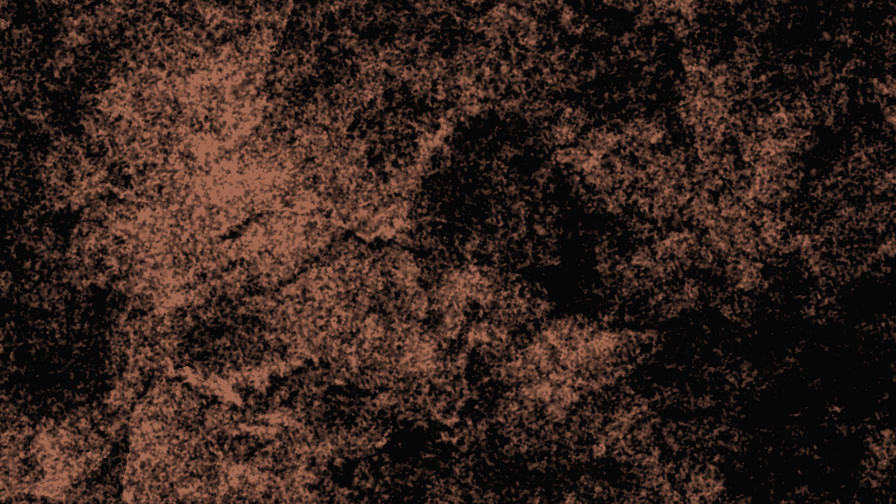
Reproduce this texture procedurally as a WebGL 2 fragment shader.

```glsl
#version 300 es
precision highp float;
// Draws a dark, cracked rock face dusted with copper-coloured grain.

uniform vec2 u_resolution;
out vec4 fragColor;

const vec3 SHADOW = vec3(0.028, 0.022, 0.024);
const vec3 COPPER = vec3(0.62, 0.395, 0.308);
const vec2 LIGHT_DIR = vec2(-0.6, 0.8);

float hash(vec2 p) {
  vec3 q = fract(p.xyx * 0.1031);
  q += dot(q, q.yzx + 33.33);
  return fract((q.x + q.y) * q.z);
}

vec2 hash2(vec2 p) {
  return vec2(hash(p), hash(p + 71.7));
}

// Coordinates along and across a direction given by its angle
vec2 turn(vec2 p, float angle) {
  float c = cos(angle), s = sin(angle);
  return vec2(c * p.x + s * p.y, c * p.y - s * p.x);
}

// Value noise from -1 to 1
float noise(vec2 p) {
  vec2 cell = floor(p), f = fract(p);
  f = f * f * (3.0 - 2.0 * f);
  float low = mix(hash(cell), hash(cell + vec2(1, 0)), f.x);
  float high = mix(hash(cell + vec2(0, 1)), hash(cell + vec2(1, 1)), f.x);
  return 2.0 * mix(low, high, f.y) - 1.0;
}

float fbm(vec2 p) {
  float sum = 0.0, amp = 1.0;
  for (int i = 0; i < 5; i++) {
    sum += amp * noise(p);
    p = turn(p, 0.65) * 2.03 + 17.3;
    amp *= 0.5;
  }
  return sum;
}

// Broken rock plates: x is the gap to the nearest edge, y a tilted plane
vec2 plates(vec2 p) {
  vec2 cell = floor(p);
  float nearest = 9.0, second = 9.0, tilt = 0.0;
  for (int j = -1; j <= 1; j++) {
    for (int i = -1; i <= 1; i++) {
      vec2 id = cell + vec2(i, j);
      vec2 offset = p - id - hash2(id);
      float d = length(offset);
      if (d < nearest) {
        second = nearest;
        nearest = d;
        float angle = 6.283 * hash(id + 9.1);
        tilt = dot(offset, vec2(cos(angle), sin(angle)));
      } else {
        second = min(second, d);
      }
    }
  }
  return vec2(second - nearest, tilt);
}

float plateShade(vec2 p, float breakup) {
  vec2 plate = plates(p);
  return 0.8 * plate.y - 1.5 * breakup * exp(-14.0 * plate.x);
}

// Soft elliptical mass of light or shade
float mass(vec2 p, vec2 center, vec2 radius, float angle) {
  vec2 q = turn(p - center, angle) / radius;
  return exp(-dot(q, q));
}

// Thin winding line along the zero level of a noise field
float crease(vec2 p, float width) {
  float level = fbm(p) / width;
  return exp(-level * level);
}

// Rounded boulder with a lit rim above and a dark gap below
float boulder(vec2 p, vec2 center, vec2 radius) {
  vec2 q = (p - center) / radius;
  float d = length(q) - 1.0;
  float rim = exp(-(d - 0.07) * (d - 0.07) / 0.004);
  float facing = dot(q, LIGHT_DIR) / (length(q) + 0.01);
  return 1.1 * rim * facing - 0.65 * smoothstep(0.08, -0.08, d);
}

float grain(vec2 p) {
  return 1.15 * noise(turn(p, 0.4) * 210.0)
       + 0.9 * noise(turn(p, 1.1) * 115.0)
       + 0.5 * noise(turn(p, 0.8) * 52.0);
}

void main() {
  vec2 p = gl_FragCoord.xy / u_resolution.y;
  vec2 bend = vec2(fbm(p * 4.0 + 3.7), fbm(p * 4.0 + 28.4));
  vec2 w = p + 0.06 * bend;

  // Large lit and shaded areas
  float tone = 0.1 + 1.15 * mass(w, vec2(0.46, 0.6), vec2(0.24, 0.46), 0.25);
  tone -= 1.2 * mass(w, vec2(1.66, 0.27), vec2(0.55, 0.16), 0.6);
  tone -= 0.7 * mass(w, vec2(0.1, 0.5), vec2(0.2, 0.25), 0.0);
  tone -= 0.6 * mass(w, vec2(0.85, 0.95), vec2(0.3, 0.12), 0.0);
  tone += boulder(p + 0.018 * bend, vec2(0.98, 0.55), vec2(0.165, 0.23));

  // Plates, strata and weathered patches
  float breakup = smoothstep(-0.3, 0.6, fbm(p * 5.0 + 51.0));
  tone += plateShade(turn(w, 0.6) * vec2(2.6, 4.0), breakup);
  tone += 0.6 * plateShade(turn(w, -0.5) * vec2(6.0, 9.0) + 13.0, breakup);
  tone += 0.35 * fbm(turn(w, 0.6) * vec2(6.0, 26.0));
  tone += 0.55 * fbm(p * 3.0 + 8.0) + 0.65 * fbm(w * 14.0);

  // Bright creases with a shadow beside them
  vec2 c = w * 2.4 + 40.0;
  float ridge = crease(c, 0.045) - crease(c + 0.04 * LIGHT_DIR, 0.06);
  tone += 1.2 * ridge * smoothstep(-0.4, 0.5, noise(p * 6.0 + 5.0));

  // Fine mineral speckle
  tone += grain(p);
  float copper = clamp(0.282 + 0.355 * tone, 0.0, 1.03);
  fragColor = vec4(mix(SHADOW, COPPER, copper), 1.0);
}
```
